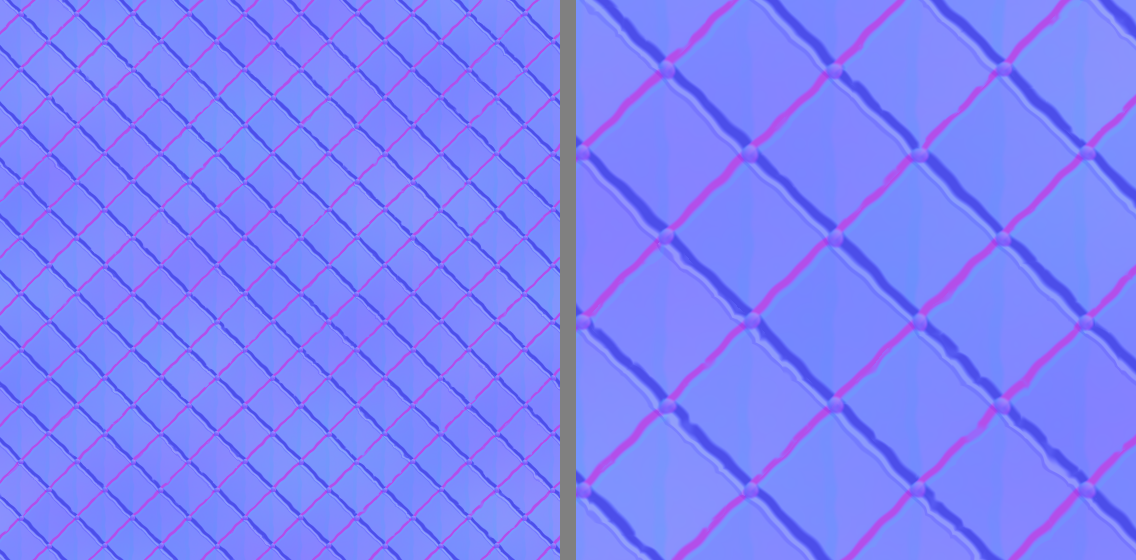
Left: the whole. Right: its middle third, enlarged.
This texture map is drawn by a three.js fragment shader. Its source:

```glsl
varying vec2 vUv;

#define REPEATS 10.0
#define TIP_OFFSET vec2(0.875, 0.265)
#define LEFT_WIDTH 0.043
#define RIGHT_WIDTH 0.033
#define EDGE_SLOPE vec2(0.49, 0.47)
#define REST_SLOPE vec2(0.0, 0.085)
#define RIDGE_SLOPE 0.04
#define TILT 0.05
#define WARP 0.007
#define WEAR_CELLS 70.0
#define TAU 6.2831853

vec2 hash2(vec2 p) {
  vec2 q = vec2(dot(p, vec2(127.1, 311.7)), dot(p, vec2(269.5, 183.3)));
  return fract(sin(q) * 43758.55);
}

// Distance to the nearest scattered point, wrapping at the given period
float cellular(vec2 p, float period) {
  vec2 cell = floor(p), f = fract(p);
  float nearest = 2.0;
  for (int y = -1; y <= 1; y++) {
    for (int x = -1; x <= 1; x++) {
      vec2 o = vec2(float(x), float(y));
      nearest = min(nearest, length(o + hash2(mod(cell + o, period)) - f));
    }
  }
  return nearest;
}

// Soft stripe around a centre line
float band(float d, float centre, float halfWidth) {
  return 1.0 - smoothstep(0.3 * halfWidth, halfWidth, abs(d - centre));
}

// Whole-number frequencies keep every wave seamless
float wave(vec2 uv, float fx, float fy, float phase) {
  return sin(TAU * (dot(uv, vec2(fx, fy)) + phase));
}

void main() {
  vec2 uv = vUv;
  float wear = cellular(uv * WEAR_CELLS, WEAR_CELLS);

  // Slightly wavering diamond grid
  vec2 warp = vec2(wave(uv, 13.0, 27.0, 0.1) + 0.6 * wave(uv, -31.0, 44.0, 0.4),
                   wave(uv, 23.0, -17.0, 0.7) + 0.6 * wave(uv, 47.0, 29.0, 0.2));
  vec2 p = uv * REPEATS - TIP_OFFSET + WARP * warp;
  vec2 diag = vec2(p.x + p.y, p.y - p.x);
  vec2 cell = floor(diag), f = fract(diag);
  vec2 tip = 0.5 * vec2(cell.x - cell.y, cell.x + cell.y);
  vec2 local = p - tip;
  vec2 rnd = hash2(floor(2.0 * mod(tip, REPEATS) + 0.5));

  // Broad undulation of the surface
  vec2 slope = REST_SLOPE;
  slope.x += 0.025 * wave(uv, 2.0, 1.0, 0.15) + 0.02 * wave(uv, 1.0, -3.0, 0.6);
  slope.y += 0.035 * wave(uv, 1.0, 2.0, 0.3) + 0.025 * wave(uv, -2.0, 3.0, 0.85);

  // Face of each scale: own tilt, bent centre ridge, faint wrinkles
  vec2 margin = min(f, 1.0 - f);
  float face = smoothstep(0.0, 0.09, min(margin.x, margin.y));
  float ridgeX = local.x + 0.012 * sin(TAU * (local.y + rnd.x));
  float side = smoothstep(-0.018, 0.018, ridgeX) * 2.0 - 1.0;
  float crease = band(ridgeX, -0.035, 0.05) * (1.0 - 0.6 * local.y);
  slope += face * TILT * (rnd - 0.5);
  slope.x += face * (RIDGE_SLOPE * side * (1.1 - 0.7 * local.y));
  slope += face * crease * (0.4 + 0.6 * rnd.y) * vec2(-0.07, 0.035);
  slope += face * 0.025 * (wear - 0.45) * vec2(1.0, -0.6);

  // Bevelled lower edges, chipped on some scales
  vec2 d = (fract(diag + 0.5) - 0.5) * 0.7071;
  float chip = smoothstep(0.5, 0.85, wear) * smoothstep(0.35, 0.8, rnd.x);
  d += 0.02 * chip;
  float left = band(d.x, 0.01, LEFT_WIDTH) * (1.0 - 0.3 * chip);
  float right = band(d.y, 0.008, RIGHT_WIDTH) * (1.0 - 0.55 * chip);
  left *= 1.0 - 0.45 * right;
  slope = mix(slope, vec2(-EDGE_SLOPE.x, -EDGE_SLOPE.y), left);
  slope = mix(slope, vec2(EDGE_SLOPE.x, -EDGE_SLOPE.y), right);

  // Raised lip and shallow groove below the edges
  slope += band(d.x, -0.042, 0.019) * vec2(0.1, 0.13);
  slope += band(d.x, -0.065, 0.017) * vec2(-0.1, -0.12);
  slope += band(d.y, -0.038, 0.018) * vec2(-0.07, 0.08);

  // Small rounded bead at every tip
  vec2 corner = 0.5 * vec2(floor(diag.x + 0.5) - floor(diag.y + 0.5),
                           floor(diag.x + 0.5) + floor(diag.y + 0.5));
  vec2 q = p - corner + vec2(0.0, 0.015);
  float bead = 1.0 - smoothstep(0.035, 0.06, length(q));
  slope = mix(slope, q * 10.0 + vec2(0.0, -0.1), 0.75 * bead);

  gl_FragColor = vec4(0.5 + 0.5 * normalize(vec3(slope, 1.0)), 1.0);
}
```
